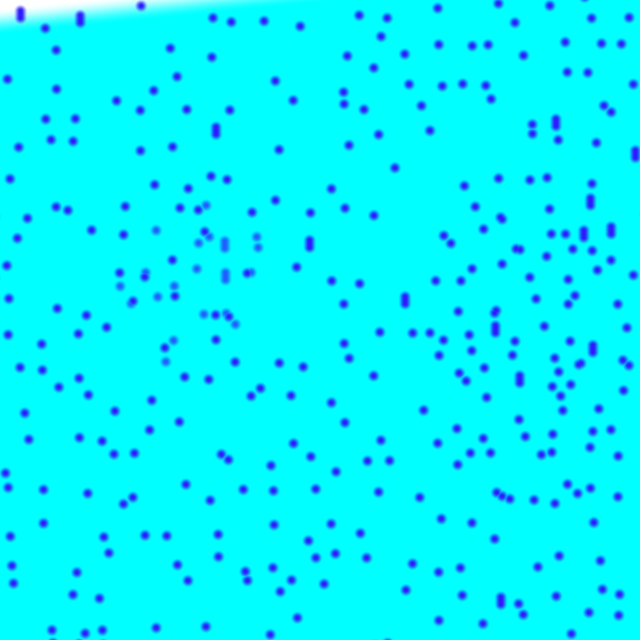
This pattern is drawn by a Shadertoy shader. Its source:

```glsl
// Soft blue specks scattered over bright cyan, with a pale glow in the upper left corner.

vec3 hash3(vec2 p) {
    vec3 q = fract(p.xyx * vec3(0.1031, 0.1030, 0.0973));
    q += dot(q, q.yxz + 33.33);
    return fract((q.xxy + q.yzz) * q.zyx);
}

// Distance to an upright segment of the given half length
float segmentDistance(vec2 p, float halfLength) {
    p.y -= clamp(p.y, -halfLength, halfLength);
    return length(p);
}

// 1 inside an ellipse, 0 outside
float insideEllipse(vec2 p, vec2 centre, vec2 radii) {
    return step(length((p - centre) / radii), 1.0);
}

// Share of occupied cells: 0 = whole canvas, 1 = right cluster, 2 = left cluster
float density(vec2 p, int layer) {
    if (layer == 0) return 0.74;
    if (layer == 1) return 0.55 * insideEllipse(p, vec2(0.83, 0.44), vec2(0.15, 0.24));
    return 0.62 * insideEllipse(p, vec2(0.31, 0.55), vec2(0.13, 0.14));
}

// One jittered grid of specks; returns ink coverage
float specks(vec2 uv, float cells, int layer) {
    vec2 home = floor(uv * cells);
    float ink = 0.0;
    for (int y = -1; y <= 1; y++)
    for (int x = -1; x <= 1; x++) {
        vec2 cell = home + vec2(x, y);
        vec2 key = cell + 57.0 + 131.0 * float(layer);
        vec3 place = hash3(key);
        vec3 kind = hash3(key + 311.7);
        if (kind.x > density((cell + 0.5) / cells, layer)) continue;

        vec2 centre = (cell + 0.5 + 0.84 * (place.xy - 0.5)) / cells;
        float halfLength = kind.y < 0.065 ? 0.0055 : 0.0;
        float d = segmentDistance(uv - centre, halfLength);
        ink = max(ink, 1.0 - smoothstep(0.001, 0.0112, d));
    }
    return ink;
}

void mainImage(out vec4 fragColor, in vec2 fragCoord) {
    vec2 uv = fragCoord / iResolution.y;
    vec3 cyan = vec3(0.0, 1.0, 1.0);
    vec3 blue = vec3(0.18, 0.1, 1.0);

    // Pale corner glow, thinning out along the top edge
    float reach = (1.0 - uv.y) / 0.05 + uv.x / 0.5;
    vec3 colour = mix(vec3(1.0), cyan, smoothstep(0.25, 1.1, reach));

    // Even scatter, a denser patch on the right, fainter specks on the left
    float ink = max(specks(uv, 20.0, 0), specks(uv, 24.0, 1));
    ink = max(ink, 0.7 * specks(uv, 24.0, 2));

    fragColor = vec4(mix(colour, blue, ink), 1.0);
}
```
